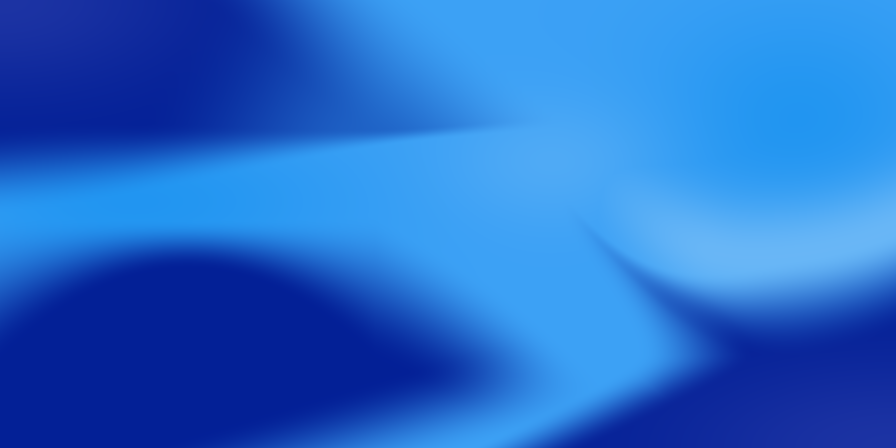
Give the GLSL for this background, as a Shadertoy shader.

```glsl
#define NAVY vec3(0.012, 0.125, 0.59)
#define INDIGO vec3(0.11, 0.20, 0.64)
#define COBALT vec3(0.12, 0.385, 0.775)
#define AZURE vec3(0.13, 0.585, 0.945)
#define SKY vec3(0.235, 0.63, 0.96)
#define PALE vec3(0.41, 0.715, 0.965)

// Soft step centred on zero
float softStep(float d, float halfWidth) {
    return smoothstep(-halfWidth, halfWidth, d);
}

// Gaussian falloff around a centre
float glow(vec2 p, vec2 centre, vec2 radius) {
    vec2 q = (p - centre) / radius;
    return exp(-dot(q, q));
}

// Height of the valley rim above the lower right shadow
float valleyRim(float x) {
    float d = x - 1.68;
    return 0.305 + d * d * (d < 0.0 ? 1.4 : 0.62);
}

// Right side of the folded ribbon
float ribbonSide(float y) {
    float d = (y - 0.21) * (y > 0.21 ? 1.1 : 2.1);
    return 1.63 - sqrt(0.006 + d * d);
}

vec3 lightField(vec2 p) {
    vec3 col = mix(SKY, AZURE, glow(p, vec2(0.30, 0.55), vec2(0.48, 0.17)));
    col = mix(col, AZURE, glow(p, vec2(1.78, 0.73), vec2(0.32, 0.26)));
    // Pale band following the rim, and a faint sheen at its start
    float band = (p.y - valleyRim(p.x) - 0.12) / 0.12;
    float pale = exp(-band * band) * smoothstep(1.2, 1.6, p.x);
    float sheen = 0.45 * glow(p, vec2(1.24, 0.64), vec2(0.24, 0.14));
    return mix(col, PALE, max(pale, sheen));
}

float lowerLeftShadow(vec2 p) {
    float d = p.x - 0.42;
    float crest = 0.455 - 0.55 * d * d;
    float width = min(0.055 + 0.6 * d * d, 0.16);
    float top = softStep(crest - p.y, width);
    return top * softStep(p.y - 0.3 * (p.x - 0.70), 0.11);
}

float lowerRightShadow(vec2 p) {
    float rimWidth = mix(0.015, 0.11, smoothstep(1.3, 1.8, p.x));
    float sideWidth = mix(0.13, 0.07, smoothstep(0.2, 0.5, p.y));
    // The fold fades out where rim and ribbon meet
    return softStep(valleyRim(p.x) - p.y, rimWidth)
         * softStep(p.x - ribbonSide(p.y), sideWidth)
         * max(smoothstep(1.25, 1.5, p.x), smoothstep(0.3, 0.1, p.y));
}

void mainImage(out vec4 fragColor, in vec2 fragCoord) {
    vec2 p = fragCoord / iResolution.xy * vec2(2.0, 1.0);
    vec3 light = lightField(p);

    // Shadows warm slightly towards two opposite corners
    float corners = glow(p, vec2(0.0, 1.0), vec2(0.42, 0.20))
                  + glow(p, vec2(2.0, 0.0), vec2(0.50, 0.20));
    vec3 shadow = mix(NAVY, INDIGO, corners);

    // Upper left shade fades through cobalt into the light
    float h = p.y - 0.72;
    vec3 shade = mix(shadow, COBALT, smoothstep(0.30, 0.85, p.x - 0.55 * h));
    shade = mix(shade, light, smoothstep(0.78, 1.28, p.x + 1.2 * h));
    float edgeWidth = mix(0.10, 0.015, smoothstep(0.0, 1.0, p.x));
    float upper = softStep(p.y - 0.62 - 0.086 * p.x, edgeWidth);

    vec3 col = mix(light, shade, upper);
    col = mix(col, shadow, lowerLeftShadow(p));
    col = mix(col, shadow, lowerRightShadow(p));
    fragColor = vec4(col, 1.0);
}
```
